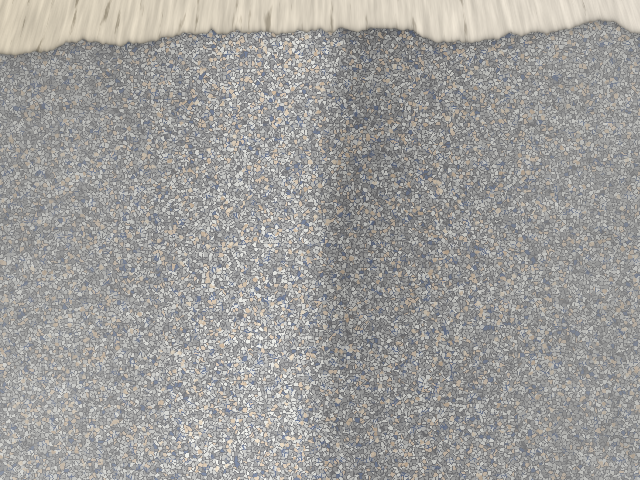
Write a Shadertoy shader that draws this texture.

```glsl
// Speckled granule sheet with a soft central ridge, its torn upper edge lying on pale wood.

const float ASPECT = 4.0 / 3.0;
const float RIDGE_FOOT = 0.665;

vec2 hash2(vec2 cell) {
    vec3 q = fract(cell.xyx * vec3(0.1031, 0.1030, 0.0973));
    q += dot(q, q.yzx + 33.33);
    return fract((q.xx + q.yz) * q.zy);
}

float gradientNoise(vec2 p) {
    vec2 i = floor(p), f = fract(p);
    vec2 u = f * f * f * (f * (f * 6.0 - 15.0) + 10.0);
    vec2 e = vec2(0.0, 1.0);
    float a = dot(hash2(i) * 2.0 - 1.0, f);
    float b = dot(hash2(i + e.yx) * 2.0 - 1.0, f - e.yx);
    float c = dot(hash2(i + e.xy) * 2.0 - 1.0, f - e.xy);
    float d = dot(hash2(i + e.yy) * 2.0 - 1.0, f - e.yy);
    return mix(mix(a, b, u.x), mix(c, d, u.x), u.y);
}

float fbm(vec2 p) {
    float sum = 0.0, amplitude = 0.5;
    for (int i = 0; i < 4; i++) {
        sum += amplitude * gradientNoise(p);
        p = p * 2.03 + 17.1;
        amplitude *= 0.5;
    }
    return sum;
}

// Cellular stones: x = centre distance, y = gap width, zw = random identity.
vec4 stones(vec2 p) {
    vec2 home = floor(p), id = vec2(0.0);
    float nearest = 9.0, second = 9.0;
    for (int y = -1; y <= 1; y++)
    for (int x = -1; x <= 1; x++) {
        vec2 cell = home + vec2(x, y);
        float d = length(cell + hash2(cell) - p);
        if (d < nearest) {
            second = nearest;
            nearest = d;
            id = hash2(cell + 71.7);
        } else second = min(second, d);
    }
    return vec4(nearest, second - nearest, id);
}

// Height of the torn border: broad scallops plus small crumbs.
float tornEdge(float x) {
    float heights[17] = float[17](0.882, 0.890, 0.913, 0.903, 0.918, 0.931,
        0.933, 0.930, 0.936, 0.936, 0.939, 0.908, 0.914, 0.927, 0.932, 0.955, 0.930);
    float t = clamp(x / ASPECT, 0.0, 0.9999) * 16.0;
    int k = int(t);
    float broad = mix(heights[k], heights[k + 1], smoothstep(0.0, 1.0, fract(t)));
    float scallop = 0.5 - abs(gradientNoise(vec2(x * 17.0, 3.4))) * 2.0;
    return broad + 0.010 * scallop + 0.007 * gradientNoise(vec2(x * 85.0, 8.4));
}

// Brightness of the folded sheet, lit from the left of the ridge.
float sheetLight(vec2 p) {
    float d = p.x - RIDGE_FOOT - 0.06 * p.y * p.y;
    float shade = smoothstep(-0.055, 0.055, d) * exp(-max(d, 0.0) * 6.0);
    float light = 0.99 - shade * mix(0.16, 0.24, smoothstep(0.05, 0.6, p.y));
    light += 0.09 * exp(-pow((d + 0.13) / 0.17, 2.0));
    light += 0.09 * (1.0 - smoothstep(0.0, 0.6, p.y)) * (1.0 - smoothstep(0.5, 0.9, p.x));
    light -= 0.07 * smoothstep(0.55, 0.92, p.y) * (1.0 - smoothstep(0.2, 0.55, p.x));
    return light;
}

vec3 granules(vec2 p) {
    vec2 jitter = vec2(gradientNoise(p * 130.0), gradientNoise(p * 130.0 + 9.0));
    vec2 q = p + 0.005 * jitter;
    vec4 small = stones(q * 140.0);
    vec4 large = stones(q * 85.0 + 5.3);

    // Pale grey grains in dark, slightly blue binder
    float blueBinder = smoothstep(0.1, 0.4, gradientNoise(p * 60.0));
    vec3 binder = mix(vec3(0.40, 0.40, 0.41), vec3(0.34, 0.39, 0.50), blueBinder);
    vec3 grain = mix(vec3(0.53, 0.53, 0.53), vec3(0.82, 0.82, 0.80), small.z);
    grain = mix(grain, vec3(0.76, 0.70, 0.63), step(0.91, small.w));
    grain = mix(grain, vec3(0.42, 0.46, 0.54), step(small.w, 0.03));
    vec3 color = mix(binder, grain, smoothstep(-0.05, 0.36, small.y));

    // Scattered larger warm pebbles
    float pebble = step(0.92, large.z) * (1.0 - smoothstep(0.25, 0.5, large.x));
    vec3 warm = mix(vec3(0.73, 0.64, 0.54), vec3(0.84, 0.79, 0.71), large.w);
    color = mix(color, warm, 0.85 * pebble);

    // Softer focus and radial streaks toward both sides
    float side = smoothstep(0.15, 0.6, abs(p.x - 0.67));
    color = mix(color, vec3(0.62, 0.62, 0.61), 0.32 * side);
    vec2 ray = p - vec2(0.67, 0.82);
    float streak = fbm(vec2(atan(abs(ray.x), ray.y) * 22.0, length(ray) * 5.0));
    return color * (1.03 + 0.16 * side * streak + 0.06 * fbm(p * 9.0));
}

vec3 wood(vec2 p) {
    float fan = (p.x - 0.67) / (1.0 + 0.5 * (1.0 - p.y));
    float grain = fbm(vec2(fan * 75.0, p.y * 9.0));
    float crack = smoothstep(0.12, 0.32, fbm(vec2(fan * 60.0 + 4.0, p.y * 11.0)));
    vec3 color = mix(vec3(0.83, 0.79, 0.71), vec3(0.88, 0.85, 0.80), p.x / ASPECT);
    return color * (1.0 + 0.32 * grain) - 0.20 * crack;
}

void mainImage(out vec4 fragColor, in vec2 fragCoord) {
    vec2 p = fragCoord / iResolution.xy * vec2(ASPECT, 1.0);
    float pixel = 1.0 / iResolution.y;
    float above = p.y - tornEdge(p.x);
    vec3 sheet = granules(p) * sheetLight(p);
    sheet *= 1.0 - 0.18 * exp(-abs(above) / 0.010);
    vec3 board = wood(p) * (1.0 - 0.40 * exp(-max(above, 0.0) / 0.005));
    vec3 color = mix(sheet, board, smoothstep(-pixel, pixel, above));
    fragColor = vec4(clamp(color, 0.0, 1.0), 1.0);
}
```
